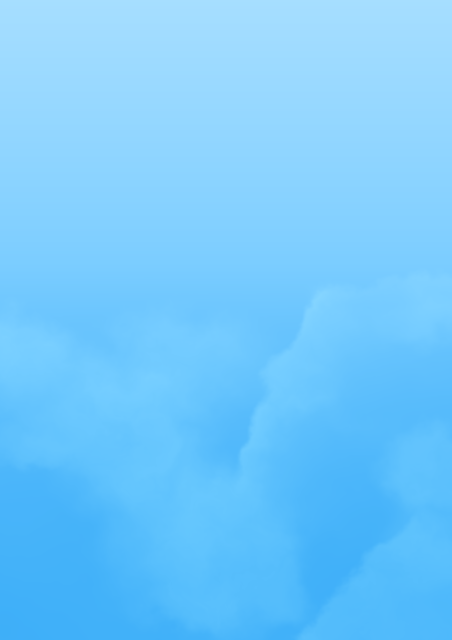
Write a Shadertoy shader that draws this background.

```glsl
float hash(vec2 cell) {
    vec3 q = fract(vec3(cell.xyx) * 0.1031);
    q += dot(q, q.yzx + 33.33);
    return fract((q.x + q.y) * q.z);
}

float valueNoise(vec2 p) {
    vec2 cell = floor(p);
    vec2 f = fract(p);
    f = f * f * (3.0 - 2.0 * f);
    float low = mix(hash(cell), hash(cell + vec2(1, 0)), f.x);
    float high = mix(hash(cell + vec2(0, 1)), hash(cell + vec2(1, 1)), f.x);
    return mix(low, high, f.y);
}

float fbm(vec2 p) {
    float sum = 0.0;
    float weight = 0.5;
    for (int octave = 0; octave < 5; octave++) {
        sum += weight * valueNoise(p);
        p = mat2(1.6, 1.2, -1.2, 1.6) * p + 7.3;
        weight *= 0.5;
    }
    return sum;
}

vec3 skyGradient(float height) {
    const vec3 deepBlue = vec3(0.25, 0.69, 0.975);
    const vec3 midBlue = vec3(0.475, 0.80, 1.0);
    const vec3 paleBlue = vec3(0.65, 0.87, 1.0);
    const float bend = 0.58;
    float lower = clamp(height / bend, 0.0, 1.0);
    float upper = clamp((height - bend) / (1.0 - bend), 0.0, 1.0);
    return mix(mix(deepBlue, midBlue, lower * lower), paleBlue, pow(upper, 0.85));
}

// Rounded cloud mass; softness is the width of its rim
float puff(vec2 p, vec2 centre, vec2 radii, float softness) {
    float d = length((p - centre) / radii);
    return 1.0 - smoothstep(1.0 - softness, 1.0 + softness, d);
}

// Crisp cloud rim from a to b, fading away on its right-hand side
float bank(vec2 p, vec2 a, vec2 b, float fade) {
    vec2 along = normalize(b - a);
    float t = dot(p - a, along);
    float d = dot(p - a, vec2(along.y, -along.x));
    float ends = smoothstep(-0.03, 0.02, t) * (1.0 - smoothstep(-0.02, 0.03, t - length(b - a)));
    return smoothstep(-0.006, 0.014, d) * exp(-max(d, 0.0) / fade) * ends;
}

// Soft union of two densities
float join(float a, float b) {
    return 1.0 - (1.0 - a) * (1.0 - b);
}

float leftClouds(vec2 p) {
    float m = 0.50 * puff(p, vec2(0.02, 0.45), vec2(0.09, 0.07), 0.35);
    m = join(m, 0.40 * puff(p, vec2(0.09, 0.38), vec2(0.13, 0.09), 0.5));
    m = join(m, 0.42 * puff(p, vec2(0.29, 0.425), vec2(0.125, 0.07), 0.5));
    m = join(m, 0.50 * puff(p, vec2(0.20, 0.32), vec2(0.11, 0.11), 0.5));
    m = join(m, 0.50 * puff(p, vec2(0.26, 0.20), vec2(0.09, 0.13), 0.5));
    return join(m, 0.35 * puff(p, vec2(0.04, 0.30), vec2(0.06, 0.025), 0.5));
}

float centreClouds(vec2 p) {
    float m = 0.75 * bank(p, vec2(0.345, 0.24), vec2(0.415, 0.41), 0.09);
    m = join(m, 0.65 * bank(p, vec2(0.415, 0.41), vec2(0.50, 0.54), 0.08));
    m = join(m, 0.32 * bank(p, vec2(0.50, 0.545), vec2(0.74, 0.575), 0.06));
    m = join(m, 0.30 * puff(p, vec2(0.475, 0.39), vec2(0.06, 0.05), 0.4));
    m = join(m, 0.30 * puff(p, vec2(0.67, 0.50), vec2(0.07, 0.035), 0.6));
    m = join(m, 0.60 * puff(p, vec2(0.36, 0.14), vec2(0.10, 0.12), 0.45));
    return join(m, 0.50 * puff(p, vec2(0.31, 0.055), vec2(0.07, 0.028), 0.6));
}

float rightClouds(vec2 p) {
    float m = 0.70 * bank(p, vec2(0.46, 0.0), vec2(0.64, 0.20), 0.25);
    m = join(m, 0.50 * puff(p, vec2(0.68, 0.265), vec2(0.075, 0.055), 0.35));
    m = join(m, 0.40 * puff(p, vec2(0.69, 0.18), vec2(0.08, 0.09), 0.5));
    return join(m, 0.35 * puff(p, vec2(0.46, 0.07), vec2(0.035, 0.04), 0.5));
}

void mainImage(out vec4 fragColor, in vec2 fragCoord) {
    vec2 uv = fragCoord / iResolution.xy;
    vec2 p = uv * vec2(0.707, 1.0);

    // Ragged outlines from a noise displacement
    vec2 wobble = vec2(fbm(p * 16.0), fbm(p * 16.0 + 41.0)) - 0.48;
    vec2 q = p + 0.075 * wobble;

    float density = join(leftClouds(q), join(centreClouds(q), rightClouds(q)));
    float billow = fbm(p * vec2(13.0, 15.0) + 2.0 * wobble + 19.0);
    density *= 0.65 + 0.7 * billow;

    // Faint haze keeps the open lower sky uneven
    float haze = (fbm(p * 5.0 + 3.0) - 0.48) * (1.0 - smoothstep(0.35, 0.6, uv.y));

    const vec3 cloudLight = vec3(0.135, 0.085, 0.018);
    vec3 colour = skyGradient(uv.y) + cloudLight * (density + 0.25 * haze);
    fragColor = vec4(clamp(colour, 0.0, 1.0), 1.0);
}
```
